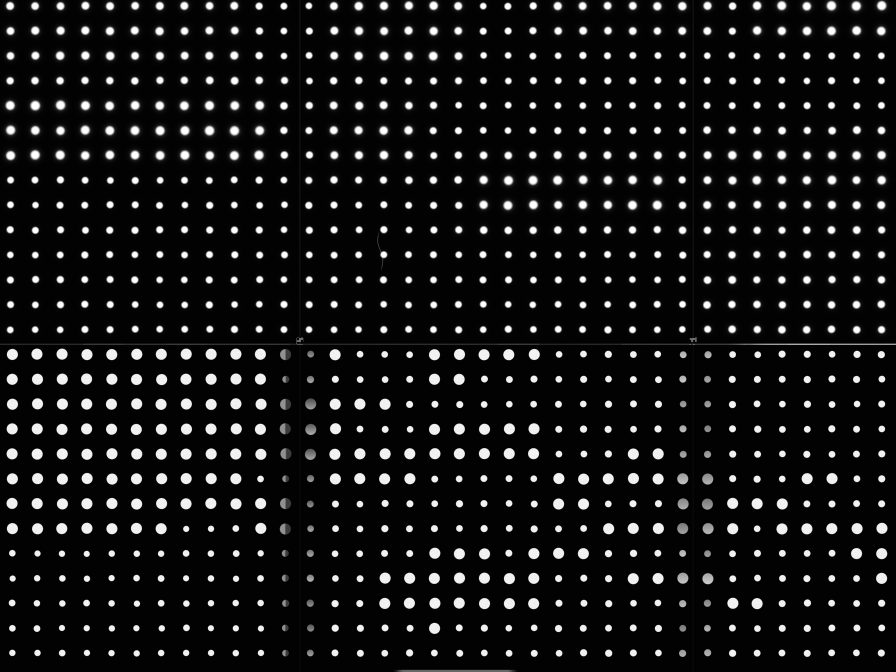
A Shadertoy shader for this pattern:

```glsl
#define ROWS 27.0
#define ORIGIN vec2(0.42, 0.24)
#define SEAM_Y 13.83
#define SEAM_A 12.05
#define SEAM_B 27.85
#define SMALL_R 0.138
#define LARGE_R 0.222
#define BACKGROUND vec3(0.008)
#define LAMP vec3(0.96)

float hash(vec2 p) {
    return fract(sin(dot(p, vec2(127.1, 311.7))) * 43758.5453);
}

// Noise along a row, so that large dots come in short runs
float runNoise(vec2 id) {
    float x = id.x / 2.5;
    float f = smoothstep(0.0, 1.0, fract(x));
    return mix(hash(vec2(floor(x), id.y)), hash(vec2(floor(x) + 1.0, id.y)), f);
}

// Soft-edged rectangle of cells
float zone(vec2 id, vec2 center, vec2 halfSize) {
    vec2 d = abs(id - center) - halfSize;
    return 1.0 - smoothstep(0.0, 1.5, max(d.x, d.y));
}

// Brightness of the glowing lamps on the upper panels
float upperPower(vec2 id) {
    float power = zone(id, vec2(4.0, 1.0), vec2(5.0, 1.0)) * 0.6;
    power = max(power, zone(id, vec2(5.0, 4.8), vec2(5.0, 0.9)));
    power = max(power, zone(id, vec2(15.5, 1.0), vec2(2.0, 1.0)) * 0.7);
    power = max(power, zone(id, vec2(14.5, 5.3), vec2(1.5, 0.8)) * 0.7);
    power = max(power, zone(id, vec2(22.5, 7.4), vec2(3.5, 0.6)) * 0.85);
    power = max(power, zone(id, vec2(25.0, 0.0), vec2(3.0, 0.5)) * 0.6);
    power = max(power, zone(id, vec2(33.5, 0.0), vec2(3.0, 0.6)));
    power = max(power, zone(id, vec2(32.5, 6.6), vec2(4.0, 0.8)) * 0.75);
    power = max(power, zone(id, vec2(32.5, 11.0), vec2(4.0, 2.0)) * 0.3);
    return power * mix(0.75, 1.0, hash(id));
}

// Chance of a large dot on the lower panels
float largeChance(vec2 id) {
    float chance = zone(id, vec2(5.0, 17.0), vec2(5.4, 3.4)) * 0.97;
    chance = max(chance, zone(id, vec2(16.5, 16.5), vec2(4.0, 2.5)) * 0.62);
    chance = max(chance, zone(id, vec2(25.0, 20.5), vec2(3.0, 1.5)) * 0.45);
    chance = max(chance, zone(id, vec2(32.0, 21.0), vec2(3.0, 1.3)) * 0.58);
    chance = max(chance, zone(id, vec2(23.0, 23.0), vec2(7.0, 0.2)) * 0.8);
    return max(chance, zone(id, vec2(18.0, 23.5), vec2(3.0, 0.6)) * 0.7);
}

// Antialiased line of given half width
float line(float d, float halfWidth, float px) {
    return 1.0 - smoothstep(halfWidth - px * 0.5, halfWidth + px * 0.5, abs(d));
}

void mainImage(out vec4 fragColor, in vec2 fragCoord) {
    // Cell units, rows counted from the top
    float px = ROWS / iResolution.y;
    vec2 p = vec2(fragCoord.x, iResolution.y - fragCoord.y) * px;
    bool lower = p.y > SEAM_Y;

    // Lower panels sit slightly to the right, less so at the far end
    vec2 origin = ORIGIN;
    if (lower) origin.x += 0.08 * (1.0 - p.x / 36.0);
    vec2 id = floor(p - origin + 0.5);
    vec2 q = p - origin - id;
    q += (vec2(hash(id + 3.1), hash(id + 8.7)) - 0.5) * 0.03;

    float radius = SMALL_R + (hash(id + 5.3) - 0.5) * 0.014;
    float shade = 1.0;
    float glow = 0.0;
    float soft = px;
    if (lower) {
        bool large = runNoise(id) < largeChance(id);
        if (large) radius = LARGE_R;
        else if (id.x < 11.0 && id.y > 20.0) radius -= 0.01;
        // Lamps beside the vertical seams are dim and partly covered
        if (id.x == 11.0) shade = mix(0.6, 0.25, smoothstep(-0.04, 0.04, q.x));
        if (id.x == 12.0) shade = 0.45 + q.y * 0.8 + 0.2 * hash(id);
        if (id.x == 27.0 || id.x == 28.0) shade = 0.55 + 0.25 * hash(id) + q.y * 0.4;
        // Faint mottling of the flat discs
        shade *= 0.97 + 0.03 * hash(floor(q * 40.0) + id);
    } else {
        float power = upperPower(id);
        radius += 0.038 * power - 0.004;
        soft += 0.025 + 0.025 * power;
        glow = (0.04 + 0.3 * power) * exp(-max(length(q) - radius, 0.0) * 17.0);
    }

    // Panel seams, with brighter stretches where light catches the edge
    float edgeLight = 0.14 + 0.1 * hash(vec2(floor(p.x * 0.6), 2.0));
    edgeLight += 0.5 * smoothstep(29.0, 31.0, p.x);
    vec3 color = BACKGROUND;
    color += edgeLight * line(p.y - SEAM_Y, 0.025, px);
    float seamX = min(abs(p.x - SEAM_A), abs(p.x - SEAM_B));
    color += (lower ? 0.025 : 0.06) * line(seamX, 0.025, px);
    color += 0.4 * line(p.y - ROWS, 0.09, px) * line(p.x - 18.3, 2.3, 0.5);

    // Chips at the seam crossings
    vec2 chip = vec2(seamX, p.y - SEAM_Y + 0.13);
    float speck = step(0.5, hash(floor(p * 12.0)));
    color += 0.4 * speck * line(max(chip.x, abs(chip.y)), 0.14, px);

    // Hairline scratch
    float bend = 15.2 + 0.12 * (p.y - 9.4) + 0.06 * sin(p.y * 5.0);
    color += 0.22 * line(p.x - bend, 0.02, px) * line(p.y - 10.1, 0.7, 0.3);

    // Dots and halos
    float dot01 = 1.0 - smoothstep(radius - soft * 0.7, radius + soft * 0.7, length(q));
    vec3 lamp = (lower ? LAMP : vec3(1.0)) * shade;
    color = mix(color + glow, lamp, dot01);
    fragColor = vec4(clamp(color, 0.0, 1.0), 1.0);
}
```
